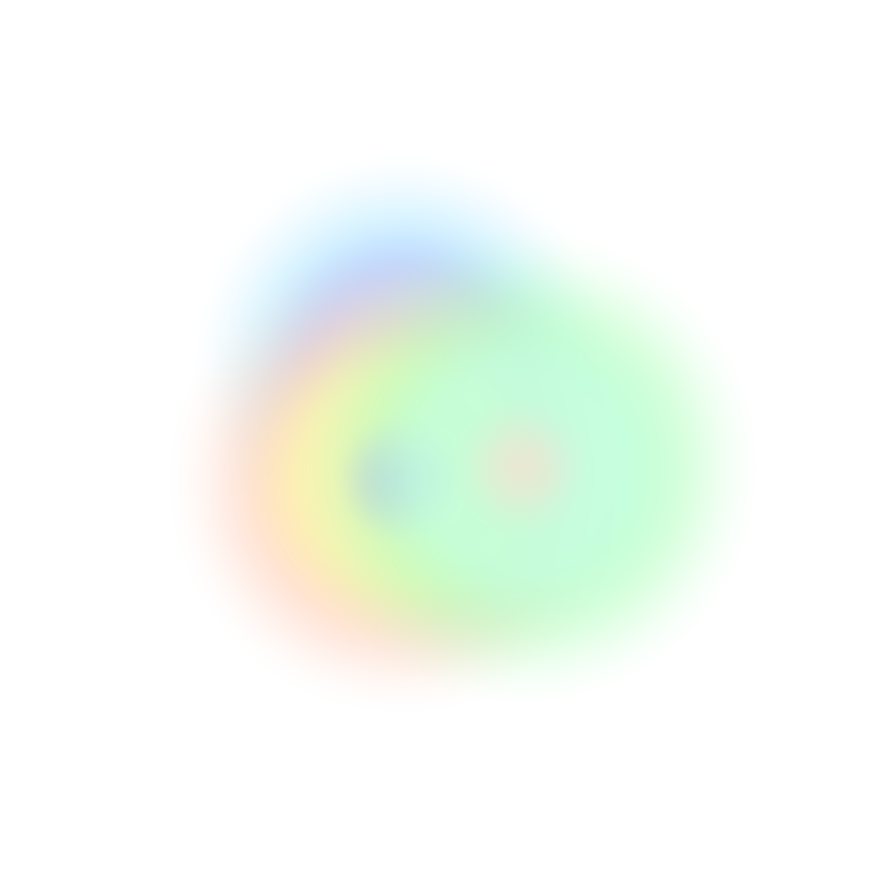
Reproduce this background procedurally as a Shadertoy shader.

```glsl
// Three overlapping soft pastel discs, blue, amber and green, glowing on white.

// Each disc: centre x, centre y, outer radius, in canvas units
#define BLUE_DISC  vec3(0.449, 0.596, 0.242)
#define AMBER_DISC vec3(0.449, 0.465, 0.269)
#define GREEN_DISC vec3(0.582, 0.479, 0.276)
#define GREEN_OPACITY 0.88
// Radial stops, as fractions of the outer radius
#define CORE_END   0.30
#define RIM_START  0.35
#define RIM_END    0.75
#define FADE_START 0.40

// Lays a disc over the base; its hue runs from core through body to rim
vec3 layDisc(vec3 base, vec2 p, vec3 disc, float opacity,
             vec3 core, vec3 body, vec3 rim) {
    float r = length(p - disc.xy) / disc.z;
    vec3 tint = mix(core, body, smoothstep(0.0, CORE_END, r));
    tint = mix(tint, rim, smoothstep(RIM_START, RIM_END, r));
    float cover = 1.0 - smoothstep(FADE_START, 1.0, r);
    return mix(base, tint, cover * opacity);
}

void mainImage(out vec4 fragColor, in vec2 fragCoord) {
    // Centred square coordinates, 0 to 1 across the shorter side
    vec2 p = (fragCoord - 0.5 * iResolution.xy)
           / min(iResolution.x, iResolution.y) + 0.5;

    vec3 color = vec3(1.0);

    // Blue glow at the back, cyan towards its rim
    color = layDisc(color, p, BLUE_DISC, 1.0,
                    vec3(0.78, 0.80, 1.00),
                    vec3(0.75, 0.83, 1.00),
                    vec3(0.75, 0.93, 1.00));

    // Amber glow with a violet core and a peach rim
    color = layDisc(color, p, AMBER_DISC, 1.0,
                    vec3(0.75, 0.58, 1.00),
                    vec3(1.00, 0.95, 0.70),
                    vec3(1.00, 0.82, 0.74));

    // Green glow in front, with an aqua body and a beige core
    color = layDisc(color, p, GREEN_DISC, GREEN_OPACITY,
                    vec3(0.90, 0.91, 0.84),
                    vec3(0.75, 1.00, 0.86),
                    vec3(0.70, 1.00, 0.74));

    fragColor = vec4(color, 1.0);
}
```
